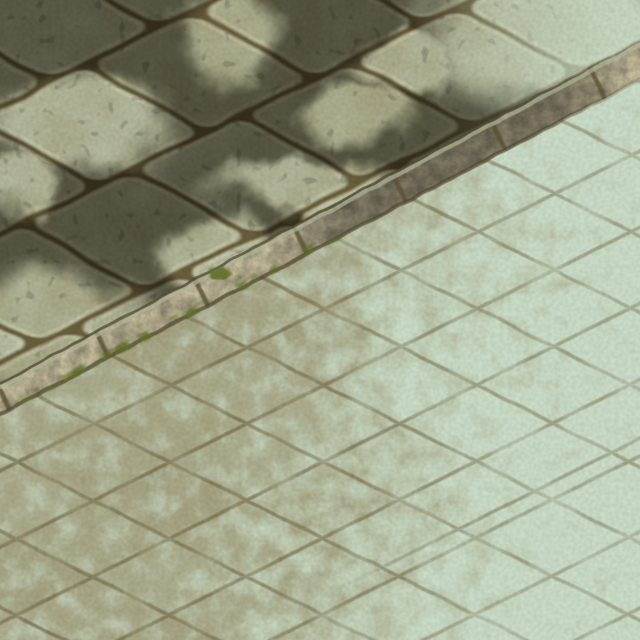
A WebGL 2 fragment shader for this texture:

```glsl
#version 300 es
precision highp float;
// Sunlit terrace seen at a slant: large rounded flagstones under dappled shade,
// a narrow mossy kerb, and a finer grid of bleached tiles. Both pavings repeat
// in skewed coordinates; gradient noise supplies the stains and leaf shadows.
uniform vec2 u_resolution;
out vec4 fragColor;

const vec3 BLEACHED = vec3(0.77, 0.84, 0.76);
const vec3 PALE = vec3(0.69, 0.71, 0.60);
const vec3 TAN = vec3(0.62, 0.61, 0.48);
const vec3 EARTH = vec3(0.35, 0.31, 0.20);
const vec3 KERB = vec3(0.66, 0.63, 0.52);
const vec3 MOSS = vec3(0.36, 0.43, 0.14);
const vec3 SHADE = vec3(0.50, 0.49, 0.46);

// Sun patches: centre xy, radii zw
const vec4 SUN[9] = vec4[9](
  vec4(0.13, 0.81, 0.14, 0.07), vec4(0.08, 0.48, 0.17, 0.10), vec4(0.33, 0.60, 0.08, 0.06),
  vec4(0.35, 0.94, 0.08, 0.07), vec4(0.56, 0.82, 0.08, 0.05), vec4(0.64, 0.90, 0.09, 0.05),
  vec4(0.87, 0.95, 0.21, 0.12), vec4(0.03, 0.72, 0.06, 0.05), vec4(0.47, 0.71, 0.15, 0.04));

float hash(vec2 p) { return fract(sin(dot(p, vec2(127.1, 311.7))) * 43758.5); }

vec2 gradientAt(vec2 cell) {
  float a = 6.2832 * hash(cell);
  return vec2(cos(a), sin(a));
}

float noise(vec2 p) {
  vec2 i = floor(p), f = fract(p), e = vec2(0.0, 1.0);
  vec2 u = f * f * f * (f * (f * 6.0 - 15.0) + 10.0);
  float low = mix(dot(gradientAt(i), f), dot(gradientAt(i + e.yx), f - e.yx), u.x);
  float high = mix(dot(gradientAt(i + e), f - e), dot(gradientAt(i + 1.0), f - 1.0), u.x);
  return mix(low, high, u.y);
}

float fbm(vec2 p) {
  float sum = 0.0, amp = 1.0;
  for (int k = 0; k < 4; k++) {
    sum += amp * noise(p);
    p = p * 2.03 + 17.3;
    amp *= 0.5;
  }
  return sum;
}

// Soft line of given half width around distance zero
float line(float d, float halfWidth, float soft) {
  return 1.0 - smoothstep(halfWidth, halfWidth + soft, abs(d));
}

// Signed distance to the nearest line of a repeated set
float repeatDist(float x, float period) { return (fract(x / period + 0.5) - 0.5) * period; }

float roundBox(vec2 p, vec2 halfSize, float r) {
  vec2 q = abs(p) - halfSize + r;
  return length(max(q, 0.0)) + min(max(q.x, q.y), 0.0) - r;
}

// Sunlight reaching a point, with ragged leafy borders
float sunlight(vec2 p) {
  vec2 w = p + 0.035 * vec2(fbm(p * 9.0), fbm(p * 9.0 + 40.0));
  float lit = 0.0;
  for (int k = 0; k < 9; k++) {
    float r = length((w - SUN[k].xy) / SUN[k].zw);
    lit = max(lit, 1.0 - smoothstep(0.65, 1.25, r));
  }
  return lit;
}

// Staggered rows of rounded slabs
vec3 flagstones(vec2 p, float soft) {
  vec2 size = vec2(0.18, 0.20);
  vec2 w = p + 0.006 * vec2(noise(p * 13.0), noise(p * 13.0 + 9.0));
  vec2 skew = vec2(w.y + 0.56 * w.x - 0.852, w.y - 0.5 * w.x - 0.633);
  float row = floor(skew.y / size.y);
  skew.x -= 0.122 * (row + 1.0);
  vec2 cell = floor(skew / size);
  float d = roundBox((fract(skew / size) - 0.5) * size, size * 0.5 - 0.004, 0.022);
  vec3 stone = mix(TAN, PALE, 0.6 + 0.5 * (hash(cell) - 0.5) + 0.5 * fbm(p * 16.0));
  stone *= 1.0 - 0.15 * smoothstep(0.28, 0.5, noise(p * 55.0));
  stone += 0.05 * line(d + 0.006, 0.001, 0.004);
  return mix(stone, EARTH * 1.15, smoothstep(-0.002 - soft, 0.002 + soft, d));
}

// Fine square grid whose joints fade where the glare is strongest
vec3 tiles(vec2 p, float glare, float soft) {
  vec2 w = p + 0.002 * noise(p * 20.0);
  vec2 skew = vec2(w.y + 0.5 * w.x - 0.531, w.y - 0.5 * w.x - 0.264);
  float tint = hash(floor(skew / vec2(0.12, 0.119))) - 0.5;
  float stain = fbm(p * 26.0);
  vec3 col = mix(TAN, PALE, clamp(0.45 + glare + 0.4 * tint + 0.5 * stain, 0.0, 1.0));
  col = mix(col, BLEACHED, clamp(glare * 1.15 + 0.7 * stain, 0.0, 1.0));
  float joint = max(line(repeatDist(skew.x, 0.12), 0.0009, 0.003 + soft),
                    line(repeatDist(skew.y, 0.119), 0.0009, 0.003 + soft));
  // Narrow course near the lower right
  float course = line(skew.y + 0.449, 0.0008, 0.003 + soft) * smoothstep(0.5, 0.7, p.x);
  float wear = smoothstep(-0.45, 0.3, noise(p * 17.0 + 5.0));
  return mix(col, EARTH * 1.2, max(joint, course) * mix(0.62, 0.42, glare) * mix(0.5, 1.0, wear));
}

void main() {
  vec2 p = gl_FragCoord.xy / u_resolution;
  float soft = 1.0 / min(u_resolution.x, u_resolution.y);
  float ragged = 0.003 * noise(p * 35.0);
  float low = p.y - 0.353 - 0.523 * p.x + ragged;
  float high = p.y - 0.401 - 0.535 * p.x + ragged;
  float glare = smoothstep(0.25, 0.95, p.x - 0.12 * p.y + 0.12 * fbm(p * 4.0));

  // Upper paving, washed out toward the right corner
  vec3 upper = mix(flagstones(p, soft), BLEACHED, 0.85 * smoothstep(0.62, 1.0, p.x));
  upper *= mix(SHADE, vec3(1.0), sunlight(p));

  // Kerb blocks, shaded along their right half
  float kerbShade = smoothstep(0.42, 0.56, p.x) * (1.0 - smoothstep(0.85, 1.0, p.x));
  vec3 kerb = KERB * (1.0 + 0.28 * fbm(p * 45.0)) * (1.0 - 0.34 * kerbShade);
  kerb = mix(kerb, EARTH, 0.8 * line(repeatDist(p.x + 0.4 * low - 0.015, 0.155), 0.001, 0.003 + soft));
  kerb = mix(kerb, PALE, 0.7 * line(high + 0.006, 0.002, 0.004));

  vec3 col = mix(tiles(p, glare, soft), kerb, smoothstep(-soft, soft, low));
  col = mix(col, upper, smoothstep(-soft, soft, high));
  float edgeFade = 1.0 - 0.7 * smoothstep(0.8, 1.0, p.x);
  col = mix(col, EARTH * 0.9, 0.75 * edgeFade * max(line(low, 0.0015, 0.004), line(high, 0.001, 0.003)));

  // Moss along the lower kerb edge and one small tuft
  float growth = smoothstep(-0.15, 0.25, noise(p * 38.0)) * smoothstep(0.0, 0.12, p.x);
  growth *= (1.0 - smoothstep(0.45, 0.6, p.x)) * line(low - 0.003, 0.003, 0.009);
  float tuft = length((p - vec2(0.344, 0.573)) * vec2(1.0, 1.7)) + 0.008 * noise(p * 80.0);
  col = mix(col, MOSS, max(0.8 * growth, 0.85 * (1.0 - smoothstep(0.012, 0.022, tuft))));

  col *= 1.0 + 0.06 * noise(p * 150.0);
  fragColor = vec4(col, 1.0);
}
```
